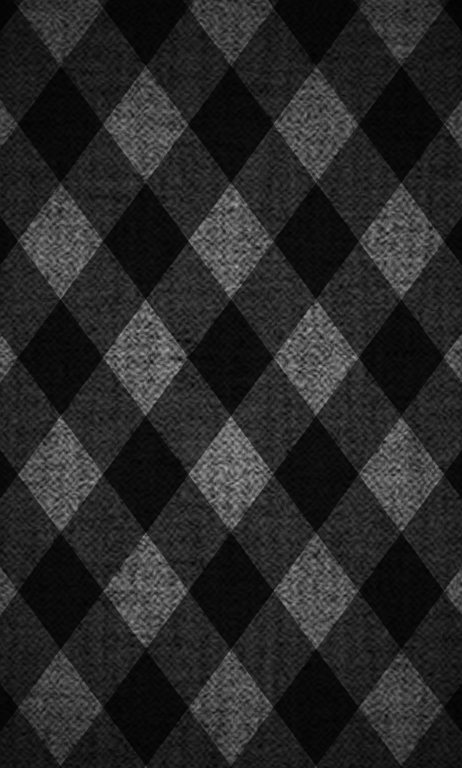
This pattern is drawn by a WebGL 1 fragment shader. Its source:

```glsl
precision highp float;
uniform vec2 u_resolution;

#define DIAMOND vec2(0.1109, 0.1519)
#define ANCHOR_HEIGHT 0.6862
#define DARK_TONE 0.050
#define MID_TONE 0.168
#define LIGHT_TONE 0.375
#define THREADS 190.0
#define WEAVE_DEPTH 0.30
#define GRAIN_DEPTH 0.75
#define SLUB_DEPTH 0.38
#define VIGNETTE vec2(2.2, 1.6)

const float PI = 3.14159265;

vec2 hashGradient(vec2 cell) {
  vec2 h = vec2(dot(cell, vec2(127.1, 311.7)), dot(cell, vec2(269.5, 183.3)));
  return 2.0 * fract(sin(h) * 43758.55) - 1.0;
}

// Gradient noise, roughly -0.7 to 0.7
float gradientNoise(vec2 p) {
  vec2 cell = floor(p);
  vec2 f = p - cell;
  vec2 s = f * f * f * (f * (f * 6.0 - 15.0) + 10.0);
  float a = dot(hashGradient(cell), f);
  float b = dot(hashGradient(cell + vec2(1.0, 0.0)), f - vec2(1.0, 0.0));
  float c = dot(hashGradient(cell + vec2(0.0, 1.0)), f - vec2(0.0, 1.0));
  float d = dot(hashGradient(cell + 1.0), f - 1.0);
  return mix(mix(a, b, s.x), mix(c, d, s.x), s.y);
}

// Band covering half of every period of two, with soft edges
float stripe(float t, float blur) {
  float d = abs(mod(t + 1.0, 2.0) - 1.0);
  return 1.0 - smoothstep(0.5 - blur, 0.5 + blur, d);
}

// Brightness factor of the cloth: crossing threads, fibre grain and slubs
float cloth(vec2 p) {
  vec2 wobble = vec2(gradientNoise(p * 45.0), gradientNoise(p * 45.0 + 31.7));
  vec2 q = p * THREADS + wobble * 1.4;
  float weave = sin(PI * q.x) * sin(PI * q.y);
  float grain = gradientNoise(q * vec2(0.62, 0.95) + 7.3)
              + 0.5 * gradientNoise(q * 1.7 + 53.1);
  float weft = gradientNoise(vec2(p.x * 11.0, q.y * 0.55) + 17.9);
  float warp = gradientNoise(vec2(q.x * 0.5, p.y * 8.0) + 83.2);
  float patches = gradientNoise(p * 14.0 + 5.0);
  return 1.0 + WEAVE_DEPTH * weave + GRAIN_DEPTH * grain
       + SLUB_DEPTH * (weft + warp) + 0.08 * patches;
}

void main() {
  vec2 p = gl_FragCoord.xy / u_resolution.y;
  float middle = 0.5 * u_resolution.x / u_resolution.y;

  // Two crossing diagonal stripe sets; their overlap makes the diamonds
  vec2 q = (p - vec2(middle, ANCHOR_HEIGHT)) / DIAMOND;
  float blur = 0.9 / (u_resolution.y * DIAMOND.x);
  float layers = stripe(q.x + q.y, blur) + stripe(q.x - q.y, blur);
  float tone = mix(DARK_TONE, MID_TONE, min(layers, 1.0));
  tone = mix(tone, LIGHT_TONE, max(layers - 1.0, 0.0));

  // Woven surface and darkened borders
  vec2 offset = p - vec2(middle, 0.49);
  float shade = max(1.0 - dot(VIGNETTE, offset * offset), 0.0);
  float value = tone * max(cloth(p), 0.15) * shade;
  gl_FragColor = vec4(vec3(clamp(value, 0.0, 1.0)), 1.0);
}
```
